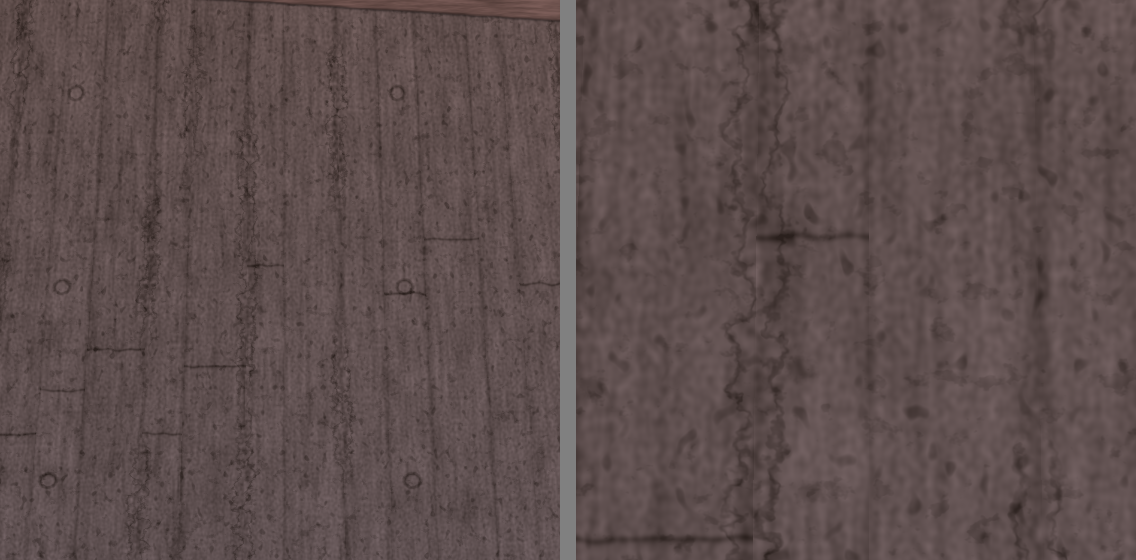
Left, the full canvas; right, a detail of the centre.
A WebGL 2 fragment shader for this texture:

```glsl
#version 300 es
precision highp float;

#define BOARD_WIDTH 0.079
#define FAN 0.2
#define FAN_CENTRE 0.508
#define BASE_TONE 0.73
#define SEAM_DEPTH 0.36
#define CRUST_SHARE 0.45
#define JOINT_SHARE 0.45
#define KNOT_SHARE 0.4
#define TIE_RADIUS 0.0125
#define DARK vec3(0.22, 0.175, 0.165)
#define LIGHT vec3(0.44, 0.370, 0.370)

uniform vec2 u_resolution;
out vec4 fragColor;

vec2 hash2(vec2 p) {
  vec3 q = fract(p.xyx * vec3(0.1031, 0.1030, 0.0973));
  q += dot(q, q.yzx + 33.33);
  return fract((q.xx + q.yz) * q.zy);
}

float corner(vec2 cell, vec2 offset) {
  return dot(hash2(cell) * 2.0 - 1.0, offset);
}

float gradientNoise(vec2 p) {
  vec2 i = floor(p), f = p - i;
  vec2 w = f * f * f * (f * (f * 6.0 - 15.0) + 10.0);
  vec2 e = vec2(1.0, 0.0);
  return mix(mix(corner(i, f), corner(i + e, f - e), w.x),
             mix(corner(i + e.yx, f - e.yx), corner(i + 1.0, f - 1.0), w.x), w.y);
}

float fbm(vec2 p) {
  float sum = 0.0, gain = 1.0;
  for (int k = 0; k < 4; k++) {
    sum += gain * gradientNoise(p);
    p = p * 2.03 + 17.3;
    gain *= 0.6;
  }
  return sum;
}

// Seam position in board units, irregularly spaced
float seamAt(float i) {
  return i + 0.5 * (hash2(vec2(i, 3.0)).x - 0.5) * step(0.5, abs(i));
}

// Darkening from clean seams and crumbled ridges
float seams(vec2 p, float b) {
  float dark = 0.0;
  for (int k = -1; k <= 2; k++) {
    float i = floor(b) + float(k);
    vec2 rnd = hash2(vec2(i, 11.0));
    float crust = step(rnd.x, CRUST_SHARE) * smoothstep(-0.22, 0.12, gradientNoise(vec2(i * 5.3, p.y * 3.0)));
    float wander = 0.02 * gradientNoise(vec2(i * 7.1, p.y * 14.0))
                 + crust * 0.16 * fbm(vec2(i * 3.7, p.y * 16.0));
    float side = b - seamAt(i) - wander;
    float d = abs(side);
    float broken = 0.7 + 0.9 * gradientNoise(vec2(i * 9.0, p.y * 30.0));
    dark += SEAM_DEPTH * mix(0.5, 1.0, rnd.y) * broken * exp(-d * d / 0.0016);
    dark += 0.10 * exp(-d / 0.12) * (0.6 + 1.5 * gradientNoise(vec2(side * 4.0 + i, p.y * 9.0)));
    float ridge = 0.13 * crust + 0.22 * crust * fbm(p * 42.0) - d;
    float outline = 1.0 - smoothstep(0.0, 0.055, abs(ridge));
    float inside = smoothstep(-0.02, 0.03, ridge);
    dark += crust * (0.32 * outline + inside * (0.04 + 0.45 * gradientNoise(p * 110.0)));
  }
  return dark;
}

// Short cross joint where two lengths of board meet
float joint(vec2 p, float board) {
  vec2 rnd = hash2(vec2(board, 29.0));
  float d = abs(p.y - mix(0.2, 0.9, rnd.y) + 0.006 * gradientNoise(p * vec2(40.0, 8.0)));
  return step(rnd.x, JOINT_SHARE) * (0.42 * exp(-d * d / 0.000005) + 0.08 * exp(-d / 0.008));
}

float knots(vec2 p) {
  vec2 g = p * 10.0, cell = floor(g);
  vec2 rnd = hash2(cell + 41.0);
  vec2 q = g - cell - mix(vec2(0.25), vec2(0.75), hash2(cell + 73.0));
  float r = length(q) + 0.07 * fbm(p * 75.0);
  float size = mix(0.045, 0.1, rnd.y);
  return step(rnd.x, KNOT_SHARE) * (1.0 - smoothstep(size * 0.4, size * 1.25, r));
}

// Round tie holes: dark rim, shaded upper lip, paler plug
float ties(vec2 q, float px) {
  q = mod(q + vec2(0.637, 0.031), vec2(0.555, 0.346)) - vec2(0.277, 0.173);
  float r = length(q) + 0.0016 * gradientNoise(q * 260.0);
  float rim = 1.0 - smoothstep(0.001, 0.0025 + px, abs(r - TIE_RADIUS));
  float plug = 1.0 - smoothstep(TIE_RADIUS * 0.6, TIE_RADIUS, length(q + vec2(0.0, 0.002)));
  float hole = 1.0 - smoothstep(TIE_RADIUS - px, TIE_RADIUS + px, r);
  return 0.34 * rim + 0.28 * hole - 0.32 * plug;
}

void main() {
  vec2 p = gl_FragCoord.xy / u_resolution;
  float px = 1.0 / u_resolution.y;

  // Boards fan out towards the bottom
  float u = (p.x - FAN_CENTRE) / (1.0 + FAN * (1.0 - p.y));
  float b = u / BOARD_WIDTH;
  float board = floor(b);
  board += step(seamAt(board + 1.0), b) - step(b, seamAt(board));
  vec2 wood = vec2(u, p.y);
  vec2 rnd = hash2(vec2(board, 57.0));

  // Board tone, wood grain, mottling and fine grit
  float tone = BASE_TONE + 0.09 * (rnd.x - 0.5);
  tone += 0.30 * gradientNoise(wood * vec2(150.0, 11.0) + rnd * 40.0);
  tone += 0.16 * gradientNoise(wood * vec2(60.0, 4.0) + rnd * 20.0);
  tone += 0.17 * fbm(wood * vec2(24.0, 14.0));
  tone += 0.34 * gradientNoise(p * vec2(185.0, 150.0));

  // Stains and pits
  float weather = 0.7 + 0.6 * smoothstep(0.6, 0.1, p.x);
  tone -= 0.17 * weather * smoothstep(0.08, 0.5, fbm(wood * vec2(34.0, 9.0) + 5.0));
  tone -= 0.34 * smoothstep(0.2, 0.45, gradientNoise(wood * vec2(105.0, 70.0) + 9.0));
  tone -= 0.20 * smoothstep(0.25, 0.5, fbm(p * vec2(48.0, 60.0) + 31.0));

  tone -= seams(wood, b) + joint(p, board) + 0.26 * knots(wood) + ties(wood, px);
  vec3 colour = mix(DARK, LIGHT, clamp(tone, -0.25, 1.05));
  colour *= mix(vec3(0.99, 1.01, 1.03), vec3(1.01, 0.99, 0.97), p.y);

  // Slanting beam along the top
  float above = p.y - 1.0 + 0.062 * (p.x - 0.4) + 0.002 * gradientNoise(p * 30.0);
  float beamTone = 0.75 + 0.5 * fbm(p * vec2(12.0, 110.0));
  vec3 beam = mix(DARK, LIGHT, beamTone) * vec3(1.06, 0.95, 0.9);
  colour = mix(colour, beam, smoothstep(-px, px, above));
  colour *= 1.0 - 0.35 * exp(-above * above / 0.000008);

  fragColor = vec4(colour, 1.0);
}
```
